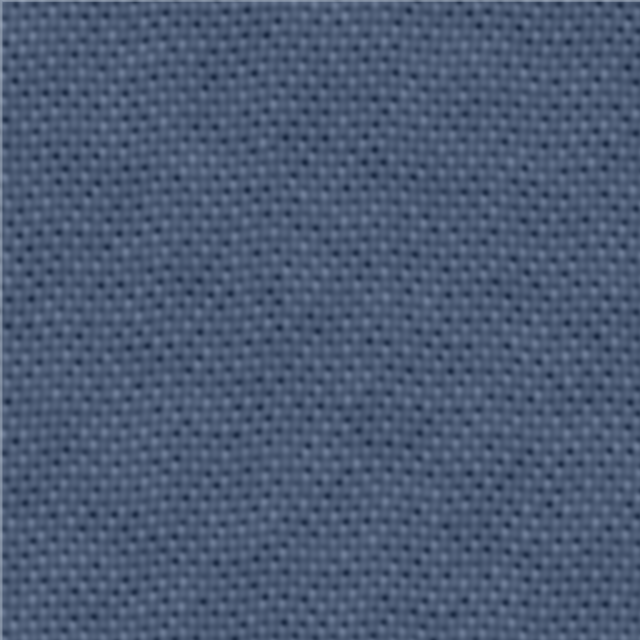
Reproduce this texture procedurally as a WebGL 1 fragment shader.

```glsl
precision highp float;
// Blue plain-weave cloth: raised thread crossings on a checkerboard lattice,
// each with a small dark gap above it. Nearby crossings are summed as soft
// spots of random strength over faint thread ridges and broad mottling.

uniform vec2 u_resolution;

#define THREADS vec2(64.0, 50.0)
#define CLOTH vec3(0.292, 0.352, 0.452)
#define BORDER vec3(0.55, 0.60, 0.67)
#define BUMP_SIZE vec2(0.34, 0.33)
#define GAP_SIZE vec2(0.27, 0.22)
#define GAP_OFFSET vec2(0.16, 0.46)
#define BUMP_LIGHT 0.110
#define GAP_DARK 0.145
#define RIDGE vec2(0.017, 0.012)
#define JITTER 0.22
#define BORDER_WIDTH vec2(0.0055, 0.0042)

const float TAU = 6.2831853;

// Two random values per lattice cell
vec2 hash2(vec2 cell) {
  vec2 k = vec2(dot(cell, vec2(127.1, 311.7)), dot(cell, vec2(269.5, 183.3)));
  return fract(sin(k) * 43758.55);
}

// Soft elliptical spot, 1 at its centre
float spot(vec2 offset, vec2 size) {
  vec2 q = offset / size;
  return exp(-0.5 * dot(q, q));
}

// Slow bending of the threads, in thread units
vec2 threadBend(vec2 uv) {
  return vec2(0.25 * sin(TAU * (1.3 * uv.y + 0.4 * uv.x)) + 0.08 * sin(TAU * 7.0 * uv.y),
              0.30 * sin(TAU * (1.1 * uv.x + 0.2)) + 0.09 * sin(TAU * 6.0 * uv.x + 1.0));
}

// Broad uneven shading from layered sines
float mottle(vec2 uv) {
  float s = sin(TAU * (1.7 * uv.x + 2.3 * uv.y))
          + sin(TAU * (4.1 * uv.x - 3.2 * uv.y) + 1.7)
          + sin(TAU * (7.3 * uv.y + 2.1 * uv.x) + 0.6);
  return 0.004 * s;
}

// Light of the bumps minus dark of the gaps around a point
float weave(vec2 p) {
  vec2 home = floor(p);
  float tone = 0.0;
  for (int j = -1; j <= 1; j++) {
    for (int i = -1; i <= 1; i++) {
      vec2 cell = home + vec2(float(i), float(j));
      float raised = 1.0 - mod(cell.x + cell.y, 2.0);
      vec2 place = hash2(cell);
      vec2 strength = hash2(cell + 57.0);
      vec2 d = p - cell - 0.5 - JITTER * (place - 0.5);
      float bump = BUMP_LIGHT * mix(0.65, 1.3, strength.x);
      float gap = GAP_DARK * mix(0.45, 1.45, strength.y);
      tone += mix(0.22, 1.0, raised) * bump * spot(d, BUMP_SIZE);
      tone -= mix(0.12, 1.0, raised) * gap * spot(d - GAP_OFFSET, GAP_SIZE);
    }
  }
  return tone;
}

void main() {
  vec2 uv = gl_FragCoord.xy / u_resolution;
  vec2 p = uv * THREADS + threadBend(uv);

  // Crossings, thread ridges and mottling
  float tone = weave(p) - 0.015;
  tone -= dot(RIDGE, cos(TAU * p));
  tone += mottle(uv);
  vec3 color = CLOTH + tone * vec3(1.0, 1.0, 1.02);

  // Pale frayed edge along the left and top
  vec2 inset = vec2(uv.x, 1.0 - uv.y);
  vec2 edge = 1.0 - smoothstep(0.35 * BORDER_WIDTH, BORDER_WIDTH, inset);
  color = mix(color, BORDER + 0.5 * tone, 0.85 * max(edge.x, edge.y));

  gl_FragColor = vec4(clamp(color, 0.0, 1.0), 1.0);
}
```
